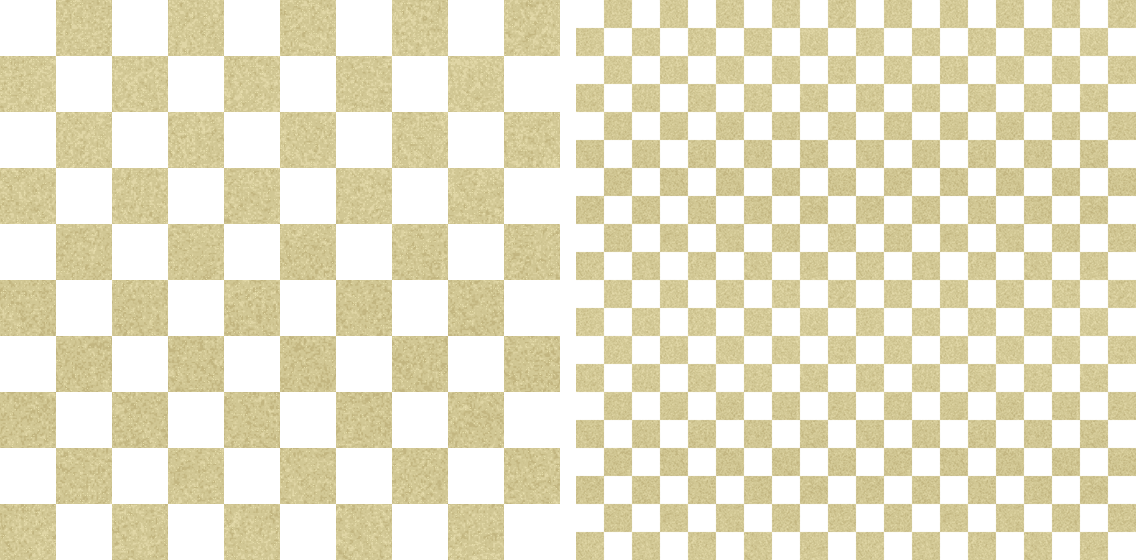
Left: one tile. Right: repeated 2 by 2.
A WebGL 2 fragment shader for this pattern:

```glsl
#version 300 es
precision highp float;
// Seamless ten by ten checkerboard of white and glittering pale gold squares.

#define CELLS 10.0         // squares across and down, even so that it tiles
#define FINE_GRAIN 340.0   // lattice cells of the fine grain
#define COARSE_GRAIN 200.0 // lattice cells of the coarse grain
#define FLECK_GRID 240.0   // lattice cells that may hold a bright fleck
#define FLECK_SHARE 0.16   // fraction of those that do
#define SHADE_SHIFT 0.07   // slow drift of tone up the canvas
#define SHADE_PEAK 0.83    // height of the lightest band

uniform vec2 u_resolution;
out vec4 fragColor;

const float TAU = 6.28318;
const vec3 WHITE = vec3(1.0);
const vec3 GOLD_DARK = vec3(0.76, 0.71, 0.50);
const vec3 GOLD_MID = vec3(0.82, 0.78, 0.58);
const vec3 GOLD_LIGHT = vec3(0.88, 0.84, 0.65);
const vec3 GOLD_FLECK = vec3(0.92, 0.89, 0.69);

// Integer hash: three values in 0..1 for a lattice point.
vec3 hash3(vec2 cell, float seed) {
    uvec3 v = uvec3(cell, seed) * 1664525u + 1013904223u;
    v.x += v.y * v.z; v.y += v.z * v.x; v.z += v.x * v.y;
    v ^= v >> 16u;
    v.x += v.y * v.z; v.y += v.z * v.x; v.z += v.x * v.y;
    return vec3(v >> 8u) / 16777216.0;
}

// Value noise that wraps at the canvas edge.
float wrappedNoise(vec2 uv, float count, float seed) {
    vec2 p = uv * count;
    vec2 cell = floor(p);
    vec2 f = fract(p);
    f = f * f * (3.0 - 2.0 * f);
    vec2 lo = mod(cell, count);
    vec2 hi = mod(cell + 1.0, count);
    float bottom = mix(hash3(lo, seed).x, hash3(vec2(hi.x, lo.y), seed).x, f.x);
    float top = mix(hash3(vec2(lo.x, hi.y), seed).x, hash3(hi, seed).x, f.x);
    return mix(bottom, top, f.y);
}

// Sparse soft dots, each kept inside its own lattice cell.
float flecks(vec2 uv, float share) {
    vec2 p = uv * FLECK_GRID;
    vec3 rnd = hash3(floor(p), 7.0);
    vec2 centre = mix(vec2(0.4), vec2(0.6), rnd.xy);
    float dotMask = 1.0 - smoothstep(0.1, 0.4, length(fract(p) - centre));
    return dotMask * step(rnd.z, share);
}

// Coverage of the gold squares, with edges one pixel soft.
float checker(vec2 uv) {
    vec2 edgeDist = 0.5 - abs(mod(uv * CELLS + 0.5, 2.0) - 1.0);
    vec2 side = clamp(edgeDist * 2.0 * u_resolution / CELLS, -1.0, 1.0);
    return 0.5 + 0.5 * side.x * side.y;
}

vec3 glitter(vec2 uv) {
    // Slow drift that returns to its start at the top edge
    float drift = cos(TAU * (uv.y - SHADE_PEAK));

    // Grain of two sizes
    float grain = mix(wrappedNoise(uv, COARSE_GRAIN, 1.0),
                      wrappedNoise(uv, FINE_GRAIN, 2.0), 0.6);
    float tone = grain + SHADE_SHIFT * drift;
    vec3 gold = mix(GOLD_DARK, GOLD_MID, smoothstep(0.16, 0.46, tone));
    gold = mix(gold, GOLD_LIGHT, smoothstep(0.54, 0.82, tone));

    // Bright flecks, a little denser in the light band
    float sparkle = flecks(uv, FLECK_SHARE * (1.0 + 0.25 * drift));
    return mix(gold, GOLD_FLECK, 0.8 * sparkle);
}

void main() {
    vec2 uv = gl_FragCoord.xy / u_resolution;
    fragColor = vec4(mix(WHITE, glitter(uv), checker(uv)), 1.0);
}
```
